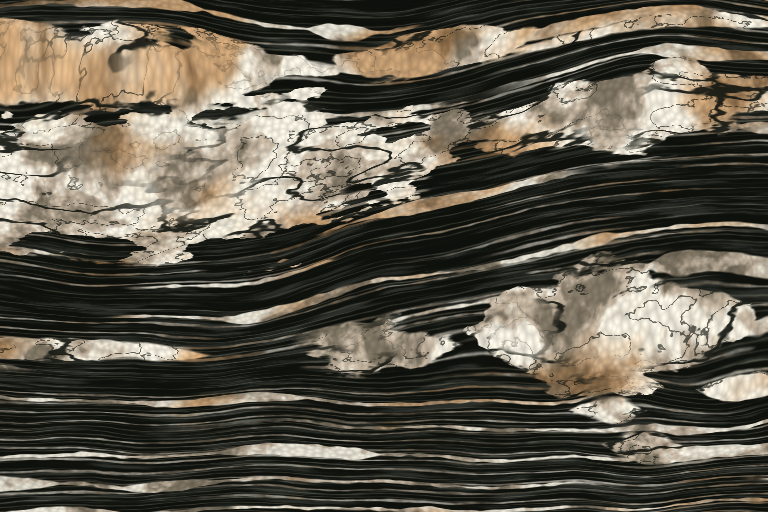
This texture is drawn by a Shadertoy shader. Its source:

```glsl
const vec3 BLACK = vec3(0.060, 0.068, 0.052);
const vec3 ASH   = vec3(0.50, 0.46, 0.39);
const vec3 BEIGE = vec3(0.77, 0.71, 0.63);
const vec3 CREAM = vec3(0.95, 0.93, 0.87);
const vec3 RUST  = vec3(0.67, 0.49, 0.30);

// Large lenses: centre x, layer height, half length, half thickness
const vec4 LENSES[12] = vec4[12](
    vec4(0.28, 0.665, 0.64, 0.145), vec4(0.20, 0.838, 0.44, 0.052),
    vec4(1.25, 0.668, 0.38, 0.064), vec4(0.85, 0.850, 0.20, 0.042),
    vec4(1.32, 0.820, 0.30, 0.019), vec4(0.03, 0.880, 0.14, 0.032),
    vec4(0.76, 0.303, 0.18, 0.046), vec4(1.18, 0.312, 0.31, 0.074),
    vec4(0.14, 0.310, 0.32, 0.018), vec4(1.44, 0.250, 0.09, 0.022),
    vec4(1.19, 0.197, 0.08, 0.021), vec4(1.25, 0.125, 0.09, 0.024));

float hash(vec2 p) {
    vec3 q = fract(p.xyx * vec3(0.1031, 0.1030, 0.0973));
    q += dot(q, q.yzx + 33.33);
    return fract((q.x + q.y) * q.z);
}

float noise(vec2 p) {
    vec2 i = floor(p), u = fract(p);
    u = u * u * (3.0 - 2.0 * u);
    vec2 e = vec2(0.0, 1.0);
    return mix(mix(hash(i), hash(i + e.yx), u.x),
               mix(hash(i + e.xy), hash(i + e.yy), u.x), u.y);
}

float fbm(vec2 p) {
    float sum = 0.0, amp = 0.53;
    for (int i = 0; i < 5; i++) {
        sum += amp * noise(p);
        p = mat2(1.9, 0.4, -0.4, 1.9) * p + 17.3;
        amp *= 0.5;
    }
    return sum;
}

// Distance to the nearest crystal centre
float cells(vec2 p) {
    vec2 i = floor(p);
    float d = 2.0;
    for (int y = -1; y <= 1; y++)
    for (int x = -1; x <= 1; x++) {
        vec2 c = i + vec2(x, y);
        d = min(d, length(c + vec2(hash(c), hash(c + 41.0)) - p));
    }
    return d;
}

// Rise and fall of the layers
float bend(vec2 p) {
    float rise = 0.13 * smoothstep(0.4, 1.4, p.x) * smoothstep(0.2, 0.6, p.y);
    float sag = 0.06 * (1.0 - smoothstep(0.1, 0.8, p.x)) * smoothstep(0.75, 0.95, p.y);
    float arch = 0.025 * exp(-pow((p.x - 0.55) / 0.2, 2.0)) * (1.0 - smoothstep(0.2, 0.4, p.y));
    float waves = 0.007 * sin(7.0 * p.x + 5.0 * p.y) + 0.003 * sin(19.0 * p.x - 11.0 * p.y);
    return rise + sag + arch + waves + 0.022 * (fbm(p * vec2(4.0, 8.0)) - 0.5);
}

// Lens depth, positive inside; push moves nearby layers around it
float lens(vec2 q, vec2 size, float rough, inout float push) {
    float along = q.x / size.x;
    push += 0.6 * q.y * exp(-along * along - abs(q.y) / (2.0 * size.y));
    return size.y * (1.0 - along * along + rough) - abs(q.y);
}

// One broken, swelling thread per row of layers
float veins(vec2 f, float rows, float width, float swell, float crowd, float px) {
    float r = f.y * rows, id = floor(r);
    vec2 lane = vec2(f.x, id * 17.0 + floor(rows));
    float centre = 0.5 + 0.3 * (noise(lane * vec2(3.0, 1.0) + vec2(9.0, 0.0)) - 0.5);
    float dist = abs(r - id - centre) / rows;
    float present = smoothstep(0.62, 0.82, noise(lane * vec2(2.2, 1.0)) + 0.5 * crowd);
    float bead = smoothstep(0.60, 0.95, noise(lane * vec2(6.0, 1.0) + vec2(31.0, 0.0)));
    float ragged = 0.4 + 1.2 * noise(f * vec2(50.0, 140.0));
    float w = width * ragged + swell * bead;
    return present * (1.0 - smoothstep(w - px, w + px, dist));
}

vec3 stone(vec2 f, float warmth) {
    vec2 drift = vec2(fbm(f * 9.0), fbm(f * 9.0 + 50.0)) - 0.5;
    float tone = fbm(f * vec2(11.0, 22.0) + 2.0 * drift);
    tone += 0.22 * (fbm(f * vec2(60.0, 90.0)) - 0.5);
    vec3 col = mix(ASH, BEIGE, smoothstep(0.30, 0.46, tone));
    col = mix(col, CREAM, smoothstep(0.45, 0.60, tone));
    float stain = smoothstep(0.52, 0.78, fbm(f * vec2(5.0, 11.0) + 7.0) + warmth);
    col = mix(col, RUST * (0.6 + 0.8 * tone), 0.75 * stain);
    return col * (1.08 - 0.25 * cells(f * vec2(75.0, 110.0)));
}

// Dark seams that run through the lenses
float seams(vec2 f, float edge) {
    float ridge = abs(fbm(f * vec2(6.0, 27.0) + 3.0) - 0.5);
    float fine = abs(fbm(f * vec2(16.0, 50.0) + 80.0) - 0.5);
    float mask = smoothstep(0.35, 0.6, noise(f * vec2(5.0, 14.0) + 20.0) + 0.25 * edge);
    float wide = 1.0 - smoothstep(0.012, 0.040, ridge);
    float thin = 1.0 - smoothstep(0.004, 0.022, fine);
    return max(wide * mask, 0.7 * thin * (0.3 + 0.7 * mask));
}

void mainImage(out vec4 fragColor, in vec2 fragCoord) {
    vec2 p = fragCoord / iResolution.y;
    float px = 0.8 / iResolution.y;
    float layer = p.y - bend(p);

    // Lenses and the layers wrapped around them
    float rough = 1.5 * (fbm(vec2(p.x * 9.0, layer * 30.0)) - 0.5);
    float push = 0.0, depth = -1.0;
    for (int i = 0; i < 12; i++) {
        vec4 l = LENSES[i];
        depth = max(depth, lens(vec2(p.x, layer) - l.xy, l.zw, rough, push));
    }
    vec2 f = vec2(p.x, layer - push);

    // Threads gather near lenses, at the foot and at the top
    float crowd = 1.0 - smoothstep(0.16, 0.30, layer);
    crowd = max(crowd, 0.85 * smoothstep(-0.06, 0.0, depth));
    crowd = max(crowd, 0.6 * smoothstep(0.72, 0.85, layer));
    float bold = veins(f, 17.0, 0.0030, 0.011, 0.25 + 0.75 * crowd, px);
    float fine = veins(f + 3.0, 48.0, 0.0014, 0.0012, 0.1 + 0.8 * crowd, px);
    float hair = veins(f + 7.0, 115.0, 0.0006, 0.0004, 0.4 + 0.5 * crowd, px);

    // Black ground with faint drawn-out streaks
    float streak = fbm(f * vec2(9.0, 160.0));
    vec3 col = BLACK * (0.75 + 0.5 * streak) + 0.10 * smoothstep(0.5, 0.8, streak);
    col += vec3(0.17, 0.165, 0.14) * hair;

    // Pale mineral over the ground
    vec3 pale = stone(f, 0.12 * smoothstep(0.76, 0.82, layer));
    col = mix(col, pale * 0.78, 0.75 * fine);
    col = mix(col, pale, 0.92 * bold);
    float edge = 1.0 - smoothstep(0.0, 0.04, depth);
    vec3 body = mix(pale, BLACK * 1.4, 0.93 * seams(f, edge));
    col = mix(col, body, smoothstep(-0.003, 0.003, depth));

    fragColor = vec4(clamp(col, 0.0, 1.0), 1.0);
}
```
